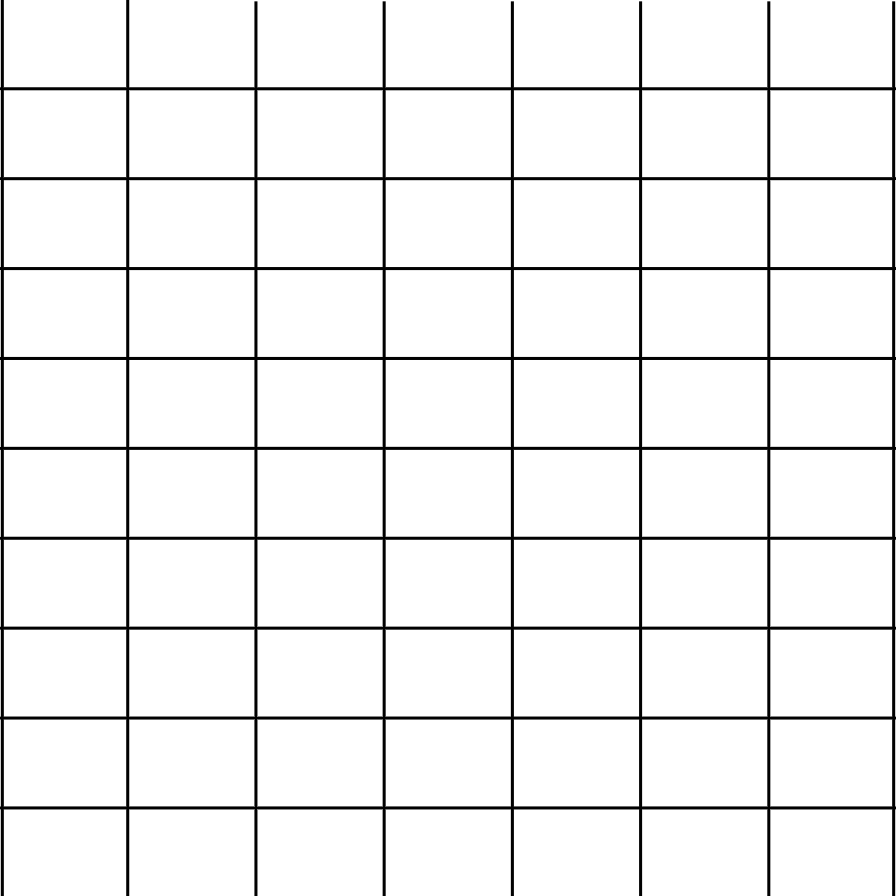
Write a WebGL 1 fragment shader that draws this pattern.

```glsl
precision highp float;
// Thin black ruled grid on white: seven columns of wide cells, ten rows.

#define GRID_CENTER vec2(0.5003, 0.4996)
#define CELL_SIZE vec2(0.1431, 0.10033)
#define LINE_WIDTH 0.0034
#define EDGE_INSET 0.0026
#define TOP_GAP 0.0015
#define INK_COLOR vec3(0.005)
#define PAPER_COLOR vec3(1.0)

uniform vec2 u_resolution;

// Box-filtered coverage of a signed distance, negative inside.
float coverage(float dist, float pixel) {
  return clamp(0.5 - dist / pixel, 0.0, 1.0);
}

// Eight upright lines; the outer two are pulled just inside the canvas.
float verticalLines(vec2 p, float pixel) {
  float column = clamp(floor((p.x - GRID_CENTER.x) / CELL_SIZE.x), -4.0, 3.0);
  float lineX = GRID_CENTER.x + (column + 0.5) * CELL_SIZE.x;
  lineX = clamp(lineX, EDGE_INSET, 1.0 - EDGE_INSET);
  float ink = coverage(abs(p.x - lineX) - 0.5 * LINE_WIDTH, pixel);

  // All but the two leftmost lines stop slightly short of the top.
  float top = column < -2.5 ? 1.0 + pixel : 1.0 - TOP_GAP;
  return ink * coverage(p.y - top, pixel);
}

// Nine level lines, evenly spaced about the centre.
float horizontalLines(vec2 p, float pixel) {
  float row = floor((p.y - GRID_CENTER.y) / CELL_SIZE.y + 0.5);
  float lineY = GRID_CENTER.y + clamp(row, -4.0, 4.0) * CELL_SIZE.y;
  return coverage(abs(p.y - lineY) - 0.5 * LINE_WIDTH, pixel);
}

void main() {
  vec2 p = gl_FragCoord.xy / u_resolution;
  vec2 pixel = 1.0 / u_resolution;
  float ink = max(verticalLines(p, pixel.x), horizontalLines(p, pixel.y));
  gl_FragColor = vec4(mix(PAPER_COLOR, INK_COLOR, ink), 1.0);
}
```
